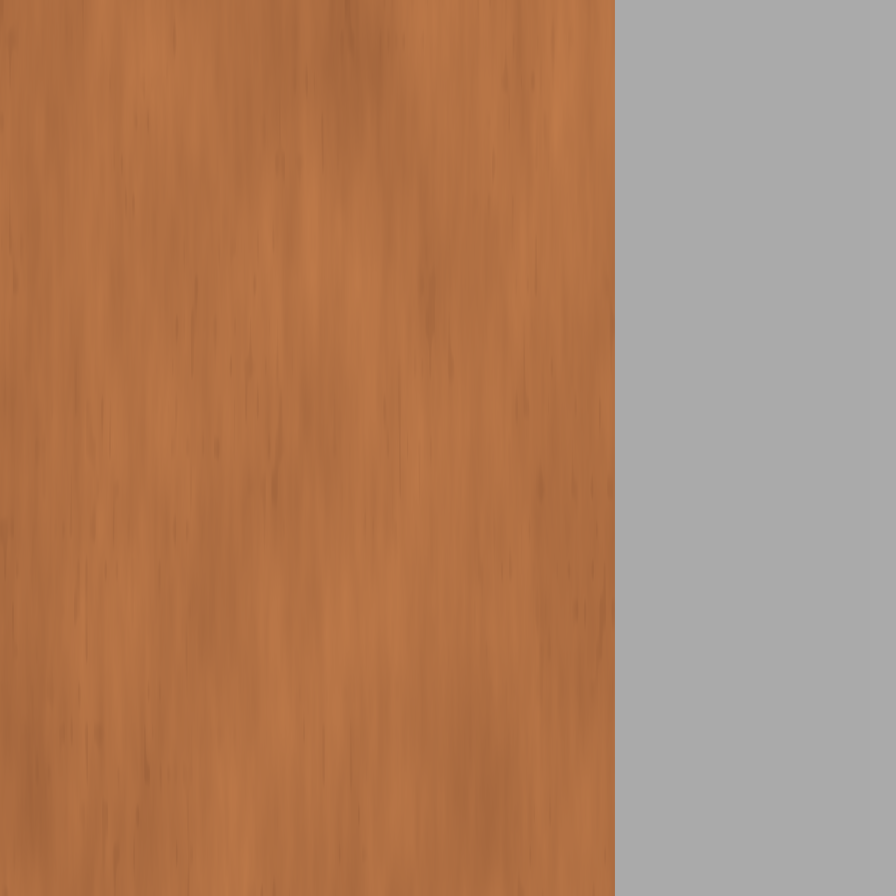
This texture is drawn by a WebGL 1 fragment shader. Its source:

```glsl
precision highp float;

uniform vec2 u_resolution;

#define PANEL_EDGE 0.6862
#define WOOD_MID vec3(0.695, 0.439, 0.263)
#define GRAIN_TINT vec3(0.150, 0.112, 0.070)
#define PANEL_GRAY vec3(0.667)
#define BLOTCH_AMOUNT 0.55
#define STREAK_AMOUNT 0.50
#define FIBER_AMOUNT 0.28
#define PORE_AMOUNT 0.22

float hash(vec2 p) {
  return fract(sin(dot(p, vec2(127.1, 311.7))) * 43758.5453);
}

float noise(vec2 p) {
  vec2 cell = floor(p);
  vec2 f = fract(p);
  f = f * f * (3.0 - 2.0 * f);
  float low = mix(hash(cell), hash(cell + vec2(1.0, 0.0)), f.x);
  float high = mix(hash(cell + vec2(0.0, 1.0)), hash(cell + vec2(1.0, 1.0)), f.x);
  return mix(low, high, f.y);
}

// Layered noise centred on zero
float fbm(vec2 p) {
  float sum = 0.0;
  float weight = 0.5;
  for (int i = 0; i < 4; i++) {
    sum += weight * (noise(p) - 0.5);
    p = p * vec2(2.03, 1.91) + vec2(17.3, 9.1);
    weight *= 0.5;
  }
  return sum;
}

vec3 wood(vec2 uv) {
  // Slight waviness keeps the vertical grain from looking ruled
  vec2 p = uv + vec2(0.006 * (noise(uv * vec2(4.0, 3.0)) - 0.5), 0.0);

  // Soft blotches, long streaks, then fine fibers
  float blotch = fbm(p * vec2(13.0, 4.5) + 3.7);
  float streak = fbm(p * vec2(42.0, 5.0) + 21.4);
  float fiber = fbm(p * vec2(150.0, 9.0) + 48.2);
  float tone = BLOTCH_AMOUNT * blotch + STREAK_AMOUNT * streak + FIBER_AMOUNT * fiber;

  // Thin dark pores gathered in patches
  float pore = smoothstep(0.72, 0.98, noise(p * vec2(230.0, 22.0) + 7.0));
  float patchiness = smoothstep(0.35, 0.75, noise(p * vec2(20.0, 6.0) + 61.0));
  tone -= PORE_AMOUNT * pore * patchiness;

  return WOOD_MID + GRAIN_TINT * tone;
}

void main() {
  vec2 uv = gl_FragCoord.xy / u_resolution;
  float pixel = 1.0 / u_resolution.x;

  // Wood on the left, plain gray panel on the right
  float panel = smoothstep(-0.5 * pixel, 0.5 * pixel, uv.x - PANEL_EDGE);
  gl_FragColor = vec4(mix(wood(uv), PANEL_GRAY, panel), 1.0);
}
```
